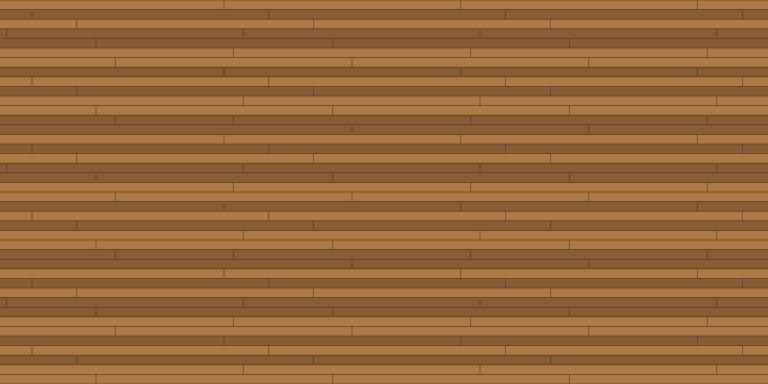
This texture is drawn by a WebGL 2 fragment shader. Its source:

```glsl
#version 300 es
precision highp float;
// Long narrow floor boards in two browns, with thin dark seams and staggered butt joints.

uniform vec2 u_resolution;
out vec4 fragColor;

// Lengths are in units of 1/600 of the canvas height.
const float CANVAS_HEIGHT = 600.0;
const float BOARD_HEIGHT = 15.0;
const float BOARD_LENGTH = 370.0;
const float SEAM_WIDTH = 1.0;
const float STRAY_JOINT = 180.0;
const vec3 LIGHT_WOOD = vec3(0.67, 0.48, 0.27);
const vec3 DARK_WOOD = vec3(0.53, 0.37, 0.21);
const vec3 SEAM = vec3(0.33, 0.19, 0.18);

// Joint positions repeat every 7 rows; the tones swap in the next 7.
const int CYCLE = 7;
const float JOINT_OFFSET[7] = float[7](350.0, 50.0, 120.0, 10.0, 150.0, 365.0, 180.0);
const int LIGHT_ROWS = 101; // bit n is set when row n is light

// Share of a pixel covered by a line whose centre is d away.
float lineCoverage(float d, float pixel) {
    float h = 0.5 * SEAM_WIDTH;
    return (clamp(d + 0.5 * pixel, -h, h) - clamp(d - 0.5 * pixel, -h, h)) / pixel;
}

// One full row of boards, with its joints.
vec3 boardRow(float rowIndex, float x, float pixel) {
    int row = int(mod(rowIndex, float(2 * CYCLE)));
    int slot = row % CYCLE;
    bool light = (((LIGHT_ROWS >> slot) & 1) == 1) != (row >= CYCLE);

    float along = x - JOINT_OFFSET[slot];
    float column = floor(along / BOARD_LENGTH + 0.5);
    float joint = lineCoverage(along - column * BOARD_LENGTH, pixel);

    // Irregular layout near the left wall: two joints left out, one added.
    if (column == 0.0 && (row == 10 || row == 13)) joint = 0.0;
    if (row == 12) joint = max(joint, lineCoverage(x - STRAY_JOINT, pixel));

    return mix(light ? LIGHT_WOOD : DARK_WOOD, SEAM, joint);
}

void main() {
    float pixel = CANVAS_HEIGHT / u_resolution.y;
    vec2 p = vec2(gl_FragCoord.x, u_resolution.y - gl_FragCoord.y) * pixel;

    // Blend the rows above and below the nearest seam.
    float seamIndex = floor(p.y / BOARD_HEIGHT + 0.5);
    float toSeam = p.y - seamIndex * BOARD_HEIGHT;
    float below = clamp(toSeam / pixel + 0.5, 0.0, 1.0);
    vec3 color = mix(boardRow(seamIndex - 1.0, p.x, pixel),
                     boardRow(seamIndex, p.x, pixel), below);

    // Horizontal seam between rows.
    color = mix(color, SEAM, lineCoverage(toSeam, pixel));
    fragColor = vec4(color, 1.0);
}
```
